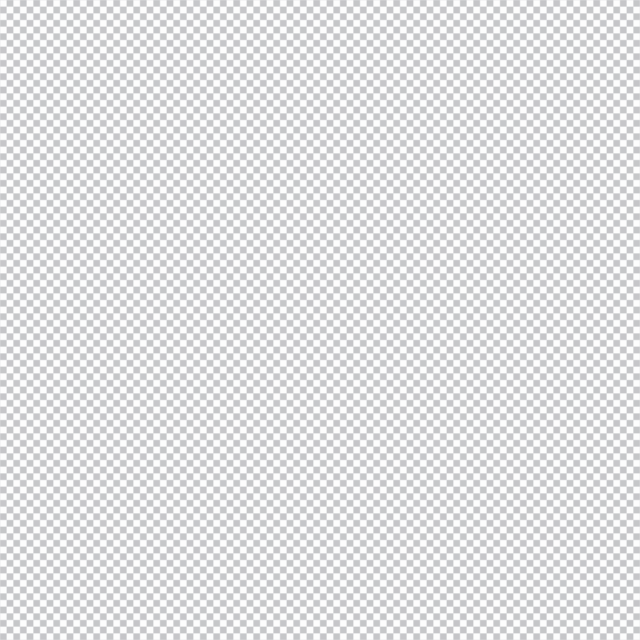
This pattern is drawn by a Shadertoy shader. Its source:

```glsl
// Fine checkerboard of soft-edged cool grey and white squares.

const float CELLS = 96.0;            // squares along each side: 48 repeats
const float EDGE_BLUR = 0.0022;      // edge width as a share of the canvas
const float TONE_VARIATION = 0.008;  // faint unevenness between squares
const vec3 WHITE = vec3(0.993, 0.993, 0.994);
const vec3 GREY = vec3(0.775, 0.777, 0.787);

float hash21(vec2 p) {
    vec3 q = fract(vec3(p.xyx) * 0.1031);
    q += dot(q, q.yzx + 33.33);
    return fract((q.x + q.y) * q.z);
}

// Alternates between +1 and -1 per cell, with a linear ramp at each edge.
vec2 softSquareWave(vec2 p, float edgeWidth) {
    vec2 parity = 1.0 - 2.0 * mod(floor(p), 2.0);
    vec2 edgeDistance = 0.5 - abs(fract(p) - 0.5);
    return parity * clamp(2.0 * edgeDistance / edgeWidth, 0.0, 1.0);
}

// White coverage: 1 inside white squares, 0 inside grey squares.
float checker(vec2 p, float edgeWidth) {
    vec2 wave = softSquareWave(p, edgeWidth);
    return 0.5 + 0.5 * wave.x * wave.y;
}

void mainImage(out vec4 fragColor, in vec2 fragCoord) {
    // Square canvas units, counted from the upper left
    float side = min(iResolution.x, iResolution.y);
    vec2 uv = vec2(fragCoord.x, iResolution.y - fragCoord.y) / side;
    vec2 grid = uv * CELLS;

    // Edges never get sharper than one pixel
    float edgeWidth = max(EDGE_BLUR, 1.0 / side) * CELLS;
    float white = checker(grid, edgeWidth);

    // Slight tone shift in the grey squares
    float shift = (hash21(floor(grid)) - 0.5) * TONE_VARIATION;
    vec3 color = mix(GREY + shift, WHITE, white);
    fragColor = vec4(color, 1.0);
}
```
